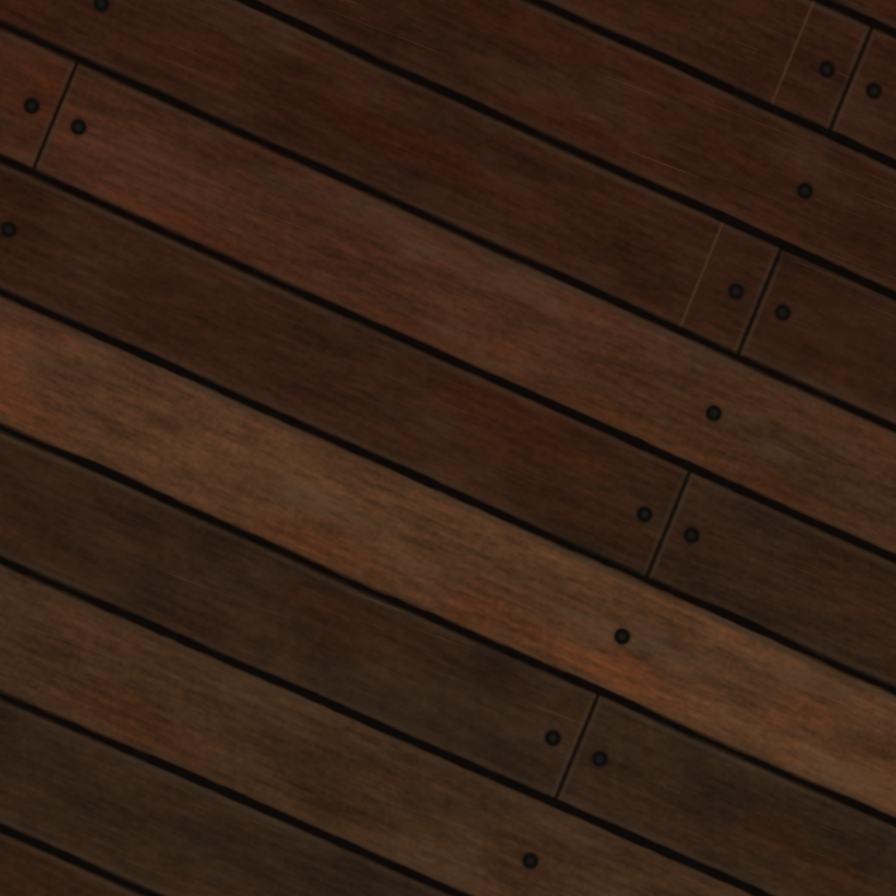
Write a Shadertoy shader that draws this texture.

```glsl
// Weathered deck of dark boards laid on a diagonal, seen slightly in perspective.
// Rows come from a slanted coordinate, staggered butt joints and screws from a
// repeat along each row; layered noise adds grain, scratches and grey worn rims.

#define SLOPE 0.452          // fall of the board rows
#define PITCH 0.1497         // row spacing, vertically
#define TAPER 0.003          // narrowing of the rows to the right
#define ROW_START 0.026      // height of the first seam
#define JOINT_LEAN 0.41      // lean of the butt joints
#define BOARD_LENGTH 1.742   // joint spacing along a row
#define JOINT_START 0.9857   // joint position on odd rows
#define GAP 0.0034           // half width of a seam
#define SCREW_INSET 0.031    // screw distance from a joint
#define SCREW_RADIUS 0.0085
#define WEAR 0.6             // strength of the scuffs

float hash(vec2 p) {
    return fract(sin(dot(p, vec2(127.1, 311.7))) * 43758.5453);
}

float noise(vec2 p) {
    vec2 i = floor(p), f = fract(p);
    f = f * f * (3.0 - 2.0 * f);
    return mix(mix(hash(i), hash(i + vec2(1, 0)), f.x),
               mix(hash(i + vec2(0, 1)), hash(i + vec2(1, 1)), f.x), f.y);
}

float fbm(vec2 p) {
    float sum = 0.0, amp = 0.5;
    for (int i = 0; i < 4; i++) {
        sum += amp * noise(p);
        p = p * 2.03 + 17.3;
        amp *= 0.5;
    }
    return sum / 0.9375;
}

// Soft filled band: 1 below the edge, 0 above it
float fill(float d, float edge, float soft) {
    return 1.0 - smoothstep(edge - soft, edge + soft, d);
}

void mainImage(out vec4 fragColor, in vec2 fragCoord) {
    vec2 p = fragCoord / iResolution.y;
    p.y = 1.0 - p.y;
    float soft = max(0.0018, 0.8 / iResolution.y);

    // Row index and position across the row
    float pitch = PITCH - TAPER * p.x;
    float rowPos = (p.y - ROW_START - SLOPE * p.x) / pitch;
    float row = floor(rowPos);
    float across = fract(rowPos);
    float odd = mod(row, 2.0);

    // Position along the row, measured from the nearest joint
    float along = p.x + JOINT_LEAN * p.y;
    float cell = (along - JOINT_START) / BOARD_LENGTH + 0.5 * (1.0 - odd);
    float fromJoint = (cell - floor(cell + 0.5)) * BOARD_LENGTH;
    float fromMiddle = (fract(cell) - 0.5) * BOARD_LENGTH;
    float seed = hash(vec2(row, floor(cell)) + 3.7);

    // Distances to seam and joint; the seam wavers in place and width
    float width = pitch * 0.911;
    float seamRow = floor(rowPos + 0.5);
    float seamSide = (rowPos - seamRow) * width;
    float waver = noise(vec2(along * 9.0, seamRow * 7.0)) - 0.5;
    float fray = noise(vec2(along * 60.0, seamRow * 13.0)) - 0.5;
    float seam = abs(seamSide + 0.0022 * waver);
    float joint = abs(fromJoint) * 0.925;

    // Board tone: red at the top, olive brown below, paler even rows
    vec2 q = vec2(along, rowPos * PITCH) + seed * 31.0;
    vec3 wood = mix(vec3(0.190, 0.105, 0.065), vec3(0.185, 0.127, 0.083),
                    smoothstep(0.2, 0.85, p.y));
    float pale = (1.0 - odd) * exp(-pow(row - 1.8, 2.0) / 6.0);
    vec3 paleWood = mix(vec3(0.30, 0.175, 0.12), vec3(0.315, 0.203, 0.126),
                        smoothstep(0.3, 0.5, p.y));
    wood = mix(wood, paleWood, pale * 0.9);
    wood *= 0.95 + 0.12 * seed;

    // Stains, long grain and fine speckle
    float stain = fbm(q * vec2(7.0, 17.0));
    float grain = fbm(q * vec2(22.0, 150.0));
    float speckle = noise(p * 260.0) + noise(p * 150.0 + 8.0) - 1.0;
    wood *= 0.57 + 0.46 * stain + 0.42 * grain + 0.11 * speckle;
    wood = mix(wood, wood * vec3(1.12, 0.95, 0.83),
               0.7 * smoothstep(0.5, 0.75, fbm(q * vec2(5.0, 13.0) + 9.0)));

    // Greyish scuffs, strongest on the pale boards
    float scuff = smoothstep(0.46, 0.76, fbm(q * vec2(8.0, 20.0) + 40.0));
    scuff *= 0.2 + 1.2 * fbm(q * vec2(60.0, 130.0));
    wood = mix(wood, vec3(0.33, 0.255, 0.19), WEAR * scuff * (0.3 + 0.7 * pale));

    // Sparse fine scratches, running a little askew to the grain
    vec2 s = vec2(q.x + 0.2 * q.y, q.y + 0.06 * q.x);
    float scratch = smoothstep(0.80, 0.97, noise(s * vec2(9.0, 210.0)));
    scratch *= smoothstep(0.42, 0.68, fbm(q * vec2(6.0, 14.0) + 70.0));
    wood = mix(wood, vec3(0.31, 0.23, 0.16), 0.4 * scratch);

    // Worn rims beside seams and joints, and a scored line on the upper odd rows
    float rim = fill(abs(seam - 0.0085), 0.003, 0.003) * (seamSide > 0.0 ? 1.0 : 0.6);
    rim = max(rim, fill(abs(joint - 0.005), 0.002, 0.002));
    wood = mix(wood, vec3(0.225, 0.185, 0.135), rim * (0.1 + 0.8 * stain));
    float score = fill(abs(fromJoint + 0.077), 0.0018, soft) * odd * step(row, 0.0);
    wood = mix(wood, vec3(0.27, 0.19, 0.12), 0.75 * score);

    // Screws: a pair at each joint, one at mid board
    float screwAlong = min(abs(abs(fromJoint) - SCREW_INSET), abs(fromMiddle));
    float screw = length(vec2(screwAlong * 0.925, (across - 0.51) * width));
    wood *= 1.0 - 0.2 * fill(screw, SCREW_RADIUS * 1.25, 0.003);
    wood = mix(wood, vec3(0.06, 0.05, 0.04), fill(screw, SCREW_RADIUS, soft));
    wood = mix(wood, vec3(0.12, 0.105, 0.085), 0.7 * fill(screw, SCREW_RADIUS * 0.45, soft));

    // Dark seams with a soft shadow, and thinner joints
    wood *= 1.0 - 0.5 * fill(seam, GAP * 1.5, 0.0028);
    wood = mix(wood, vec3(0.06, 0.045, 0.03), 0.85 * fill(joint, 0.0018, soft));
    float gapWidth = GAP * (1.0 + 0.7 * waver + 0.5 * fray);
    wood = mix(wood, vec3(0.045, 0.032, 0.022), 0.95 * fill(seam, gapWidth, soft));

    fragColor = vec4(wood, 1.0);
}
```
